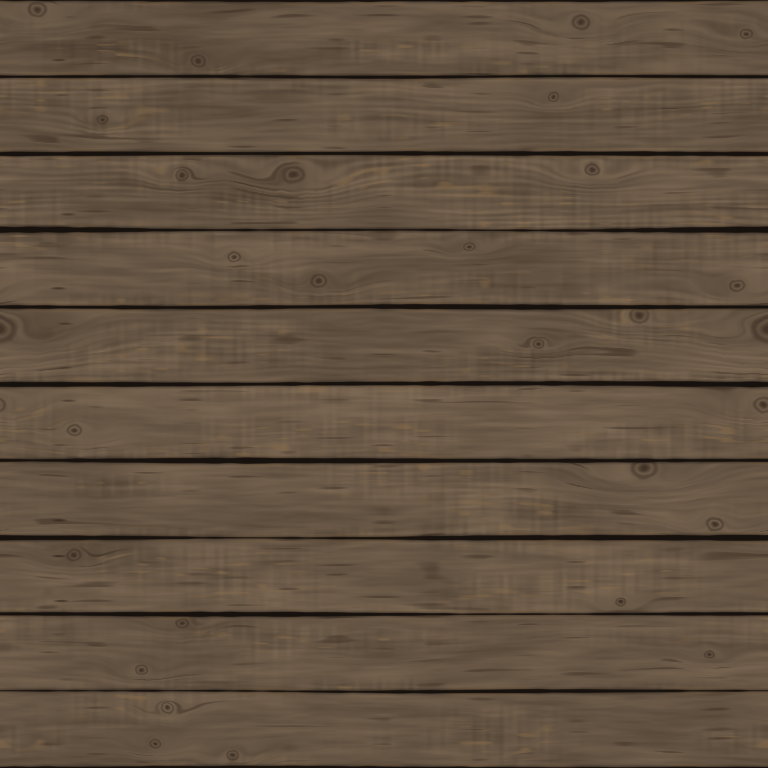
Reproduce this texture procedurally as a WebGL 2 fragment shader.

```glsl
#version 300 es
precision highp float;

uniform vec2 u_resolution;
out vec4 fragColor;

const float PLANKS = 10.0;
const float TAU = 6.2831853;
const vec3 WOOD_DARK = vec3(0.305, 0.250, 0.197);
const vec3 WOOD_LIGHT = vec3(0.505, 0.427, 0.342);
const vec3 WORN_TAN = vec3(0.53, 0.42, 0.29);
const vec3 KNOT_BROWN = vec3(0.20, 0.15, 0.115);
const vec3 GAP_EDGE = vec3(0.20, 0.15, 0.12);
const vec3 GAP_BLACK = vec3(0.085, 0.066, 0.05);

float hash(vec3 p) {
    p = fract(p * 0.1031);
    p += dot(p, p.zyx + 31.32);
    return fract((p.x + p.y) * p.z);
}

// Value noise that wraps in x after a whole number of cells
float noise(vec2 p, float period, float seed) {
    vec2 cell = floor(p), f = fract(p);
    f = f * f * (3.0 - 2.0 * f);
    float x0 = mod(cell.x, period), x1 = mod(cell.x + 1.0, period);
    float low = mix(hash(vec3(x0, cell.y, seed)), hash(vec3(x1, cell.y, seed)), f.x);
    float high = mix(hash(vec3(x0, cell.y + 1.0, seed)), hash(vec3(x1, cell.y + 1.0, seed)), f.x);
    return mix(low, high, f.y);
}

// Layered noise centred on zero
float fbm(vec2 p, float period, float seed) {
    float sum = 0.0, amplitude = 0.5;
    for (int i = 0; i < 3; i++) {
        sum += amplitude * (noise(p, period, seed) - 0.5);
        p *= 2.0;
        period *= 2.0;
        seed += 17.0;
        amplitude *= 0.55;
    }
    return sum;
}

vec2 wrappedOffset(vec2 p, vec2 center) {
    vec2 d = p - center;
    d.x -= round(d.x);
    return d;
}

// Returns the grain height bent into rings (x) and the knot darkness (y)
vec2 knots(vec2 p, float id) {
    float grain = p.y, dark = 0.0;
    for (float i = 0.0; i < 4.0; i++) {
        vec2 center = vec2(hash(vec3(id, i, 301.0)), mix(0.1, 0.9, hash(vec3(id, i, 307.0))) / PLANKS);
        float pick = hash(vec3(id, i, 311.0));
        float radius = mix(0.005, 0.016, pick * pick);
        float present = step(0.35, hash(vec3(id, i, 313.0)));
        vec2 d = wrappedOffset(p, center);
        d.y += 0.006 * fbm(p * 60.0, 60.0, id + 320.0);
        float r = length(d * vec2(0.8, 1.0)) / radius;
        float bend = present * exp(-0.16 * dot(d * vec2(0.45, 1.0), d * vec2(0.45, 1.0)) / (radius * radius));
        grain = mix(grain, center.y + length(d * vec2(0.7, 1.0)), bend);
        float core = 1.0 - smoothstep(0.1, 0.75, r);
        float rim = 1.0 - smoothstep(0.0, 0.35, abs(r - 0.95));
        dark = max(dark, present * max(0.75 * core, 0.42 * rim));
    }
    return vec2(grain, dark);
}

// Two weathered nail marks at one end of the plank
float nails(vec2 p, float id) {
    float dark = 0.0;
    for (float i = 0.0; i < 2.0; i++) {
        vec2 jitter = vec2(hash(vec3(id, i, 401.0)), hash(vec3(id, i, 409.0))) - 0.5;
        vec2 center = vec2(0.083, mix(0.2, 0.78, i) / PLANKS) + jitter * vec2(0.016, 0.01);
        float r = length(wrappedOffset(p, center) / vec2(0.012, 0.0022));
        dark = max(dark, (1.0 - smoothstep(0.2, 1.1, r)) * hash(vec3(id, i, 419.0)));
    }
    return dark;
}

vec3 plankColor(vec2 p, float id) {
    vec2 knot = knots(p, id);
    float g = knot.x + 0.022 * fbm(vec2(p.x * 4.0, p.y * 22.0), 4.0, id + 20.0);
    float patches = noise(vec2(p.x * 6.0, p.y * 30.0), 6.0, id + 40.0);

    // Grain, growth rings, stains and upright saw marks
    float fine = fbm(vec2(p.x * 14.0, g * 130.0), 14.0, id + 60.0);
    float broad = fbm(vec2(p.x * 3.0, g * 34.0), 3.0, id + 120.0);
    float stain = fbm(vec2(p.x * 8.0, p.y * 16.0), 8.0, id + 180.0);
    float rings = sin(TAU * g * 115.0 + 7.0 * broad);
    float ringStrength = mix(0.02, 0.13, pow(hash(vec3(id, 5.0, 211.0)), 2.0));
    float saw = noise(vec2(p.x * 170.0, p.y * 24.0), 170.0, id + 220.0) - 0.5;
    float tone = 0.5 + 0.12 * (hash(vec3(id, 3.0, 223.0)) - 0.5);
    tone += 0.62 * fine + 0.38 * broad + 0.38 * stain;
    tone += ringStrength * rings * (0.4 + patches) + 0.22 * saw * smoothstep(0.3, 0.8, patches);
    vec3 color = mix(WOOD_DARK, WOOD_LIGHT, clamp(tone, 0.0, 1.0));

    // Pale worn flecks, thin cracks, knots and nail marks
    float fleck = smoothstep(0.7, 0.95, noise(vec2(p.x * 38.0, g * 210.0), 38.0, id + 240.0));
    color = mix(color, WORN_TAN, 0.5 * fleck * smoothstep(0.45, 0.85, patches));
    float crack = smoothstep(0.82, 0.98, noise(vec2(p.x * 16.0, g * 170.0), 16.0, id + 260.0));
    color = mix(color, KNOT_BROWN, 0.4 * crack);
    return mix(color, KNOT_BROWN, max(knot.y, 0.75 * nails(p, id)));
}

void main() {
    vec2 uv = gl_FragCoord.xy / u_resolution;
    float row = uv.y * PLANKS;
    vec3 color = plankColor(vec2(uv.x, fract(row) / PLANKS), floor(row));

    // Uneven dark gaps with chipped, worn edges
    float seam = floor(row + 0.5), seamId = mod(seam, PLANKS);
    float drift = 0.002 * (noise(vec2(uv.x * 4.0, 0.0), 4.0, seamId + 280.0) - 0.5);
    float halfGap = mix(0.0011, 0.0043, noise(vec2(uv.x * 3.0, 0.0), 3.0, seamId + 290.0));
    halfGap += 0.0009 * (noise(vec2(uv.x * 50.0, 0.0), 50.0, seamId + 330.0) - 0.5);
    float d = abs((row - seam) / PLANKS + drift) - halfGap;
    float soft = 0.7 / u_resolution.y;
    float wear = smoothstep(0.4, 0.85, noise(vec2(uv.x * 18.0, 0.0), 18.0, seamId + 350.0));
    color = mix(color, WORN_TAN, 0.4 * wear * (1.0 - smoothstep(0.001, 0.005, d)));
    color *= 1.0 - 0.22 * (1.0 - smoothstep(0.0, 0.004, d));
    vec3 gapColor = mix(GAP_BLACK, GAP_EDGE, smoothstep(-0.0016, 0.0004, d));
    fragColor = vec4(mix(gapColor, color, smoothstep(-soft, soft, d)), 1.0);
}
```
